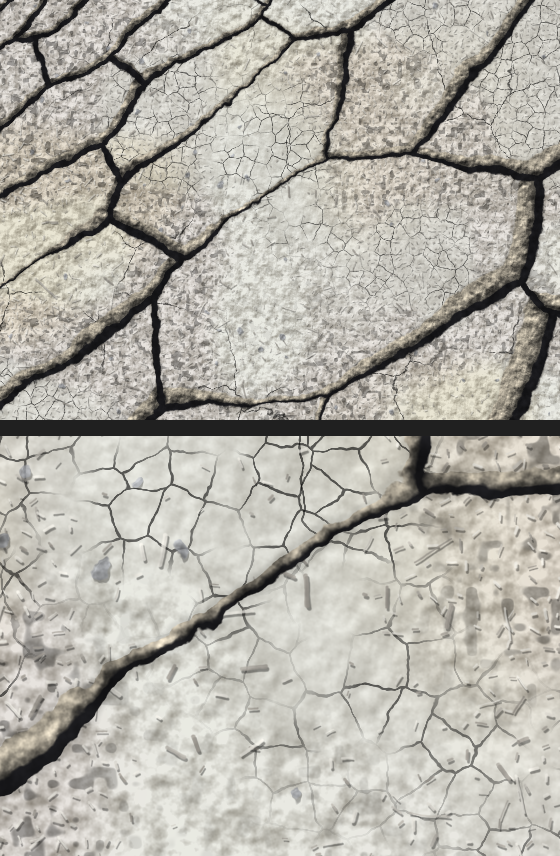
Top: the whole. Bottom: its middle third, enlarged.
Write a WebGL 2 fragment shader that draws this texture.

```glsl
#version 300 es
precision highp float;
// Dry, cracked mud plates with deep fissures, hairline cracks, straw and grit.

#define PLATE_SIZE vec2(0.56, 0.28)
#define PLATE_ANGLE 0.62
#define PERSPECTIVE 0.75
#define CRACK_WIDTH 0.0085
#define WALL_HEIGHT 0.030
#define HAIRLINE_CELL 0.036
#define HAIRLINE_WIDTH 0.0009
#define GRAIN_FREQ 72.0
#define GRAIN_CONTRAST 1.9
#define DEBRIS_AMOUNT 0.9

uniform vec2 u_resolution;
out vec4 fragColor;

float hash(vec2 p) {
  vec3 a = fract(vec3(p.xyx) * 0.1031);
  a += dot(a, a.yzx + 33.33);
  return fract((a.x + a.y) * a.z);
}

vec2 hash2(vec2 p) { return vec2(hash(p + 11.7), hash(p + 47.3)); }

float noise(vec2 p) {
  vec2 i = floor(p), f = fract(p);
  f = f * f * (3.0 - 2.0 * f);
  return mix(mix(hash(i), hash(i + vec2(1, 0)), f.x),
             mix(hash(i + vec2(0, 1)), hash(i + vec2(1, 1)), f.x), f.y);
}

float fbm(vec2 p) {
  float sum = 0.0, amp = 0.53;
  for (int i = 0; i < 4; i++) {
    sum += amp * noise(p);
    p = mat2(1.6, 1.2, -1.2, 1.6) * p + 7.3;
    amp *= 0.5;
  }
  return sum;
}

// x: distance to the cell border, y: the same, inset where a side wall shows
vec2 plates(vec2 p, vec2 size, vec2 viewDir, float wall) {
  vec2 g = p / size, base = floor(g), f = g - base;
  vec2 nearCell = vec2(0), nearOff = vec2(0);
  float best = 9.0;
  for (int y = -1; y <= 1; y++) for (int x = -1; x <= 1; x++) {
    vec2 c = vec2(x, y), r = c + 0.1 + 0.8 * hash2(base + c) - f;
    if (dot(r, r) < best) { best = dot(r, r); nearCell = c; nearOff = r; }
  }
  vec2 edge = vec2(9.0);
  for (int y = -2; y <= 2; y++) for (int x = -2; x <= 2; x++) {
    vec2 c = nearCell + vec2(x, y), r = c + 0.1 + 0.8 * hash2(base + c) - f;
    vec2 gap = r - nearOff;
    if (dot(gap, gap) < 1e-5) continue;
    vec2 slope = normalize(gap) / size;
    float d = dot(0.5 * (r + nearOff), normalize(gap)) / length(slope);
    float facing = smoothstep(0.1, 0.95, dot(normalize(slope), viewDir));
    edge = min(edge, vec2(d, d - wall * facing));
  }
  return edge;
}

float segment(vec2 p, vec2 halfAxis) {
  return length(p - halfAxis * clamp(dot(p, halfAxis) / dot(halfAxis, halfAxis), -1.0, 1.0));
}

// x: distance to scattered pieces, y: distance to their shadows, z: tint
vec3 debris(vec2 p, float cell, float len, float wid, float density) {
  vec3 res = vec3(1.0, 1.0, 0.0);
  vec2 base = floor(p / cell);
  for (int y = -1; y <= 1; y++) for (int x = -1; x <= 1; x++) {
    vec2 id = base + vec2(x, y);
    vec2 centre = (id + 0.2 + 0.6 * hash2(id)) * cell;
    float patchy = smoothstep(0.35, 0.65, noise(centre * 5.0 + 3.0));
    if (hash(id + 5.1) > density * (0.1 + 0.9 * patchy)) continue;
    float angle = 6.2832 * hash(id + 8.9), tint = hash(id + 2.7);
    vec2 axis = vec2(cos(angle), sin(angle)) * len * (0.2 + 0.8 * hash(id + 1.9));
    float w = wid * (0.5 + 0.9 * hash(id + 6.3));
    float d = segment(p - centre, axis) - w;
    float s = segment(p - centre - vec2(0.0012, -0.0022), axis) - w;
    if (d < res.x) { res.x = d; res.z = tint; }
    res.y = min(res.y, s);
  }
  return res;
}

void main() {
  vec2 p = gl_FragCoord.xy / u_resolution.y;
  float px = 1.0 / u_resolution.y;
  vec2 wobble = vec2(fbm(p * 7.0), fbm(p * 7.0 + 31.0)) - 0.5;
  vec2 jag = vec2(fbm(p * 60.0), fbm(p * 60.0 + 19.0)) - 0.5;

  // Large plates, growing toward the lower right
  vec2 c = p - vec2(0.667, 0.5) + 0.05 * wobble + 0.011 * jag;
  float depth = 1.0 + PERSPECTIVE * dot(c, vec2(0.5, -0.6));
  float ca = cos(PLATE_ANGLE), sa = sin(PLATE_ANGLE);
  mat2 turn = mat2(ca, -sa, sa, ca);
  float opening = smoothstep(0.15, 0.85, noise(p * 3.2 + 4.0));
  float wall = WALL_HEIGHT * (0.25 + 0.75 * opening);
  vec2 edge = plates(turn * c / depth + 5.3, PLATE_SIZE, turn * vec2(0.45, -0.89), wall) * depth;
  float crack = CRACK_WIDTH * (0.2 + 0.8 * opening);

  // Grainy surface
  float fine = fbm(p * GRAIN_FREQ);
  float relief = fine - fbm(p * GRAIN_FREQ + vec2(-0.16, 0.26));
  float smoothArea = smoothstep(0.56, 0.68, noise(p * 2.9 + 8.0) + 0.25 * (p.y - 0.5) + 0.25 * wobble.x);
  float litter = smoothstep(0.35, 0.65, noise(p * 5.0 + 3.0)) * (1.0 - 0.7 * smoothArea);
  float tone = 0.86 + 0.55 * (fbm(p * 9.0) - 0.5) - 0.2 * litter
    + GRAIN_CONTRAST * mix(1.0, 0.4, smoothArea) * (fine - 0.5 + 0.9 * relief);
  vec3 col = mix(vec3(0.65, 0.64, 0.60), vec3(0.87, 0.87, 0.84), clamp(tone, -0.9, 1.2));
  col *= mix(vec3(1.0), vec3(1.0, 0.98, 0.93), smoothstep(0.5, 0.8, noise(p * 3.5 + 17.0)));
  col *= mix(vec3(1.0), vec3(0.99, 0.97, 0.98), litter);
  // Dark crumbs gathered in littered patches
  float crumbs = smoothstep(0.62, 0.8, noise(p * 105.0) + 0.3 * (noise(p * 30.0 + 5.0) - 0.5));
  col *= 1.0 - 0.33 * crumbs * (0.2 + 0.8 * litter) * (1.0 - 0.8 * smoothArea);

  // Hairline nets and a few longer splits
  float net = plates(p + 0.03 * wobble + 0.009 * jag, vec2(HAIRLINE_CELL), vec2(0), 0.0).x;
  float split = plates(p + 0.1 * wobble + 0.014 * jag + 2.0, vec2(0.23), vec2(0), 0.0).x;
  float netLine = 1.0 - smoothstep(HAIRLINE_WIDTH - 0.5 * px, HAIRLINE_WIDTH + 0.5 * px, net);
  float splitLine = 1.0 - smoothstep(0.0012 - 0.5 * px, 0.0012 + 0.5 * px, split);
  col *= 1.0 - 0.6 * netLine * smoothArea * smoothstep(0.1, 0.7, noise(p * 24.0));
  col *= 1.0 - 0.6 * splitLine * smoothstep(0.6, 0.72, noise(p * 5.5 + 41.0));

  // Straw from short chips to long stalks
  for (int k = 0; k < 4; k++) {
    float s = pow(2.0, float(k));
    vec3 chip = debris(p + 0.003 * jag + float(k) * 3.7, 0.013 * s, 0.0042 * s,
                       0.0009 + 0.0002 * float(k), DEBRIS_AMOUNT * pow(0.6, float(k)));
    col *= 1.0 - 0.36 * (1.0 - smoothstep(-px, px, chip.y));
    vec3 straw = mix(vec3(0.60, 0.58, 0.55), vec3(0.90, 0.89, 0.86), smoothstep(0.1, 0.6, chip.z));
    col = mix(col, straw * (0.8 + 0.4 * fine), 0.8 * (1.0 - smoothstep(-px, px, chip.x)));
  }
  // Blue-grey pebbles
  vec3 stone = debris(p + 0.012 * jag + 9.0, 0.06, 0.003, 0.004, 0.3);
  col *= 1.0 - 0.3 * (1.0 - smoothstep(-px, px, stone.y));
  col = mix(col, vec3(0.59, 0.60, 0.62) * (0.6 + 0.8 * fine + relief), 0.75 * (1.0 - smoothstep(-px, px, stone.x)));

  // Earthen walls falling into dark fissures
  float height = clamp((edge.x - crack) / wall + 0.7 * (fine - 0.5), 0.0, 1.0);
  vec3 side = mix(vec3(0.26, 0.25, 0.23), vec3(0.63, 0.60, 0.54), smoothstep(0.0, 0.7, height));
  side *= 0.7 + 0.6 * fine + 1.3 * relief;
  vec3 pit = vec3(0.09, 0.09, 0.10) * (0.5 + fine);
  side = mix(pit, side, smoothstep(-0.001, 0.002, edge.x - crack));
  col *= 1.0 - 0.1 * (1.0 - smoothstep(0.0, 0.008, edge.y - crack));
  col = mix(side, col, smoothstep(-px, px, edge.y - crack));
  fragColor = vec4(clamp(col, 0.0, 1.0), 1.0);
}
```
